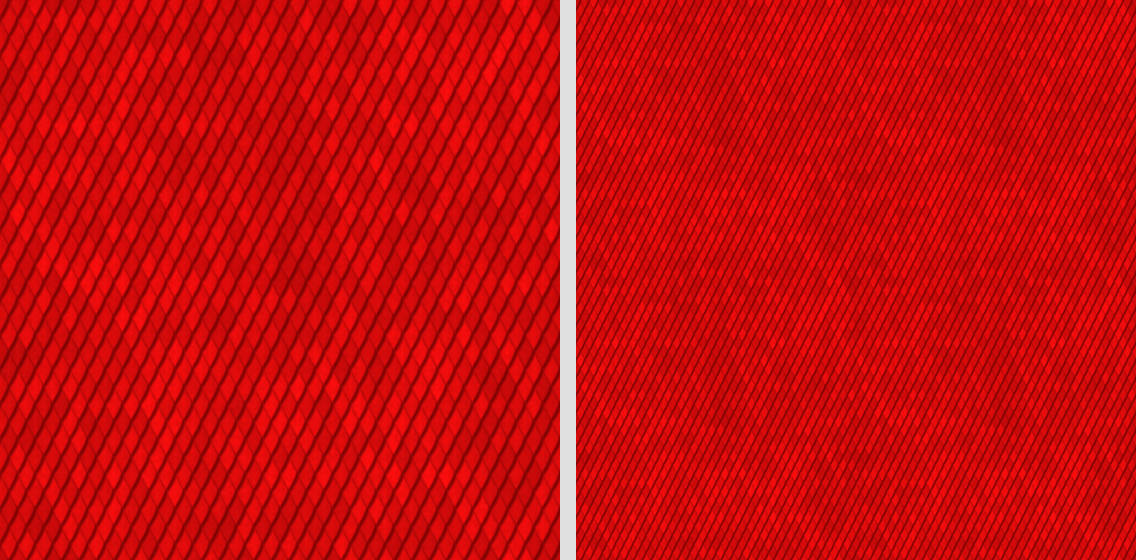
Left, the tile; right, the same tile 2 across and 2 down.
A three.js fragment shader for this pattern:

```glsl
varying vec2 vUv;

float hash(vec2 p) {
  return fract(sin(dot(p, vec2(127.1, 311.7))) * 43758.5453);
}

// Value noise that wraps after a whole number of cells
float wrapNoise(vec2 p, float period) {
  vec2 i = floor(p);
  vec2 f = fract(p);
  f = f * f * (3.0 - 2.0 * f);
  vec2 a = mod(i, period);
  vec2 b = mod(i + 1.0, period);
  return mix(mix(hash(a), hash(vec2(b.x, a.y)), f.x),
             mix(hash(vec2(a.x, b.y)), hash(b), f.x), f.y);
}

// Brightness of one scale: its own tone plus broad drifting patches
float scaleTone(vec2 id) {
  float patches = wrapNoise(id * 0.25, 8.0);
  return 0.65 + 0.28 * hash(id + 7.0) + 0.14 * patches;
}

// Signed distance to the bowed lower edges of a scale, positive inside;
// x is measured from its axis and t upward from its tip
float scaleEdge(float x, float t) {
  float halfWidth = 0.5 * t * (1.45 - 0.45 * max(t, 0.0));
  return 0.88 * (halfWidth - abs(x));
}

void main() {
  vec2 p = vUv * 32.0;
  float light = 0.0;

  // Paint three overlapping rows, from the lowest to the highest
  for (int i = -1; i <= 1; i++) {
    float row = floor(p.y) + float(i);
    float u = p.x - 0.5 * mod(row, 2.0);
    float x = fract(u) - 0.5;
    float t = p.y - row;
    float d = scaleEdge(x, t);

    // Soft shadow thrown to the lower right on the row beneath
    float shadowEdge = scaleEdge(fract(u - 0.09) - 0.5, t + 0.08);
    light *= 1.0 - 0.85 * smoothstep(-0.15, 0.09, shadowEdge);

    // Scale face with a rim that darkens toward the lower right
    float rightSide = smoothstep(-0.12, 0.12, x);
    float face = scaleTone(mod(vec2(floor(u), row), 32.0));
    face *= 1.0 - mix(0.25, 0.65, rightSide) * (1.0 - smoothstep(0.0, 0.13, d));
    face *= 1.0 + 0.06 * (1.0 - smoothstep(0.0, 0.2, abs(x))) - 0.08 * x;
    light = mix(light, face, smoothstep(-0.03, 0.03, d));
  }

  // Fine leathery grain
  float grain = wrapNoise(vUv * 160.0, 160.0) + wrapNoise(vUv * 256.0, 256.0);
  light *= 1.0 + 0.1 * (grain - 1.0);

  vec3 color = mix(vec3(0.43, 0.005, 0.005), vec3(0.93, 0.05, 0.05), light);
  gl_FragColor = vec4(color, 1.0);
}
```
